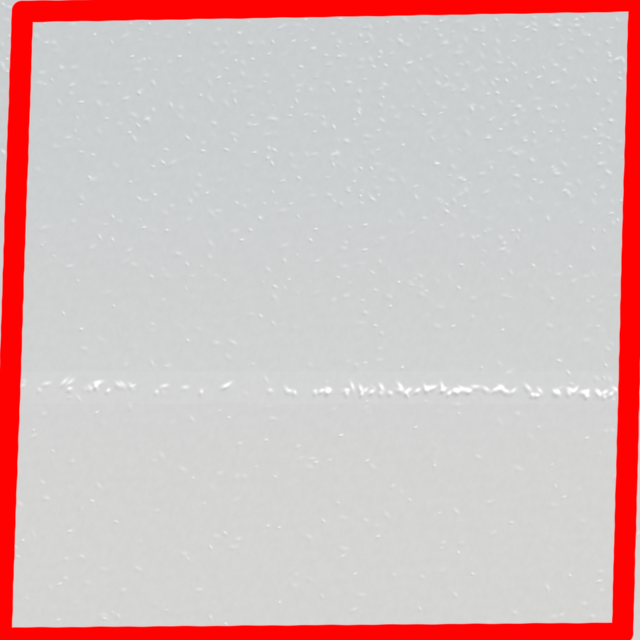
A Shadertoy shader for this texture:

```glsl
const vec3 RED = vec3(0.995, 0.004, 0.004);

float hash1(vec2 p) {
    vec3 q = fract(vec3(p.xyx) * 0.1031);
    q += dot(q, q.yzx + 33.33);
    return fract((q.x + q.y) * q.z);
}

vec2 hash2(vec2 p) {
    return vec2(hash1(p + 17.3), hash1(p.yx + 71.9));
}

float segmentDistance(vec2 p, vec2 a, vec2 b) {
    vec2 ab = b - a;
    return length(p - a - ab * clamp(dot(p - a, ab) / dot(ab, ab), 0.0, 1.0));
}

// Tilted frame with round outer joins
float frameDistance(vec2 p, float halfWidth) {
    vec2 topLeft = vec2(0.0352, 0.982), topRight = vec2(0.9987, 0.9987);
    vec2 lowRight = vec2(0.9727, 0.0104), lowLeft = vec2(0.0013, 0.0026);
    float d = min(segmentDistance(p, topLeft, topRight),
                  segmentDistance(p, lowLeft, lowRight));
    d = min(d, segmentDistance(p, topLeft, lowLeft));
    return min(d, segmentDistance(p, topRight, lowRight)) - halfWidth;
}

// Soft ellipse: 1 at the centre, 0 outside
float fleck(vec2 p, float angle, vec2 radii) {
    float c = cos(angle), s = sin(angle);
    vec2 q = vec2(c * p.x + s * p.y, c * p.y - s * p.x) / radii;
    return exp(-1.4 * dot(q, q));
}

// Share of cells holding a speck: crowded towards the upper right
float speckDensity(vec2 p) {
    float upper = smoothstep(0.35, 1.0, p.y);
    float right = smoothstep(0.1, 0.75, p.x);
    return 0.07 + 0.13 * upper + 0.24 * upper * right;
}

// Cellular specks, each with a faint shadow at its lower left
float speckLayer(vec2 p, float cells, float size, float share, float seed) {
    vec2 home = floor(p * cells);
    float light = 0.0;
    for (int j = -1; j <= 1; j++)
    for (int i = -1; i <= 1; i++) {
        vec2 id = home + vec2(i, j);
        vec2 rnd = hash2(id + seed);
        vec2 centre = (id + 0.1 + 0.8 * rnd) / cells;
        float present = step(hash1(id + seed * 2.7), share * speckDensity(centre));
        float strength = mix(0.25, 1.0, hash1(id + seed + 5.1));
        vec2 radii = size * vec2(0.8 + 0.8 * rnd.y, 0.65);
        float angle = mix(-1.1, 0.6, rnd.x);
        float glint = fleck(p - centre, angle, radii);
        float shade = fleck(p - centre + size * vec2(0.7, 1.1), angle, radii);
        light += present * strength * (glint - 0.3 * shade);
    }
    return light;
}

// Coverage along the seam: broken on the left, crowded on the right
float seamCoverage(float x) {
    float left = smoothstep(0.09, 0.105, x) * smoothstep(0.2, 0.185, x);
    float middle = smoothstep(0.235, 0.25, x) * smoothstep(0.39, 0.37, x);
    float right = smoothstep(0.40, 0.52, x);
    return max(max(0.12, 0.65 * left), max(0.4 * middle, right));
}

// Row of overlapping chips along a slightly sloping line
float seamChips(vec2 p, float count, float seed) {
    float home = floor(p.x * count);
    float light = 0.0;
    for (int i = -2; i <= 2; i++) {
        float id = home + float(i);
        vec2 rnd = hash2(vec2(id, seed));
        float x = (id + rnd.x) / count;
        float cover = seamCoverage(x);
        float y = mix(0.398, 0.387, x) + (rnd.y - 0.5) * 0.014;
        float present = step(hash1(vec2(id, seed + 9.0)), 0.85 * cover);
        float angle = mix(-1.3, 0.9, hash1(vec2(seed, id)));
        vec2 radii = vec2(0.0035 + 0.005 * rnd.y, 0.0032);
        vec2 q = p - vec2(x, y);
        float strength = mix(0.5, 1.0, cover);
        light += present * strength * (fleck(q, angle, radii)
               - 0.3 * fleck(q + vec2(0.003, 0.006), angle, radii));
    }
    return light;
}

// Fine uneven surface from smooth layered waves
float grain(vec2 p) {
    float sum = 0.0, amplitude = 1.0;
    for (int i = 0; i < 5; i++) {
        p = mat2(0.8, -0.6, 0.6, 0.8) * p * 1.45 + 3.7;
        sum += amplitude * sin(p.x + 1.7 * sin(p.y * 0.7)) * sin(p.y + sin(p.x * 0.6));
        amplitude *= 0.8;
    }
    return sum;
}

void mainImage(out vec4 fragColor, in vec2 fragCoord) {
    vec2 uv = fragCoord / iResolution.xy;
    float pixel = 1.0 / iResolution.y;

    // Grey sheet, cooler towards the top
    vec3 color = mix(vec3(0.835, 0.835, 0.83), vec3(0.795, 0.81, 0.815), smoothstep(0.1, 1.0, uv.y));
    color += 0.004 * grain(uv * 110.0);

    // Slightly paler strip behind the seam
    color += 0.009 * smoothstep(0.368, 0.371, uv.y) * smoothstep(0.421, 0.418, uv.y);

    // Scattered specks and bright seam
    float light = speckLayer(uv, 34.0, 0.0042, 0.9, 3.0);
    light += 0.6 * speckLayer(uv, 52.0, 0.003, 1.0, 29.0);
    light += 0.25 * speckLayer(uv, 40.0, 0.005, 2.0, 53.0);
    light += seamChips(uv, 85.0, 4.0) + 0.8 * seamChips(uv, 70.0, 21.0);
    color += 0.2 * clamp(light, -0.35, 1.0);

    // Red frame with a rough edge and thin pink fringe
    float wobble = 0.0005 * sin(uv.x * 97.0 + 2.0 * sin(uv.y * 71.0)) * sin(uv.y * 83.0 + uv.x * 41.0);
    float d = frameDistance(uv, 0.0165) + wobble;
    color = mix(color, vec3(0.96, 0.75, 0.75), 0.6 * smoothstep(0.003, 0.0005, d));
    color = mix(color, RED, smoothstep(pixel, -pixel, d));
    fragColor = vec4(clamp(color, 0.0, 1.0), 1.0);
}
```
